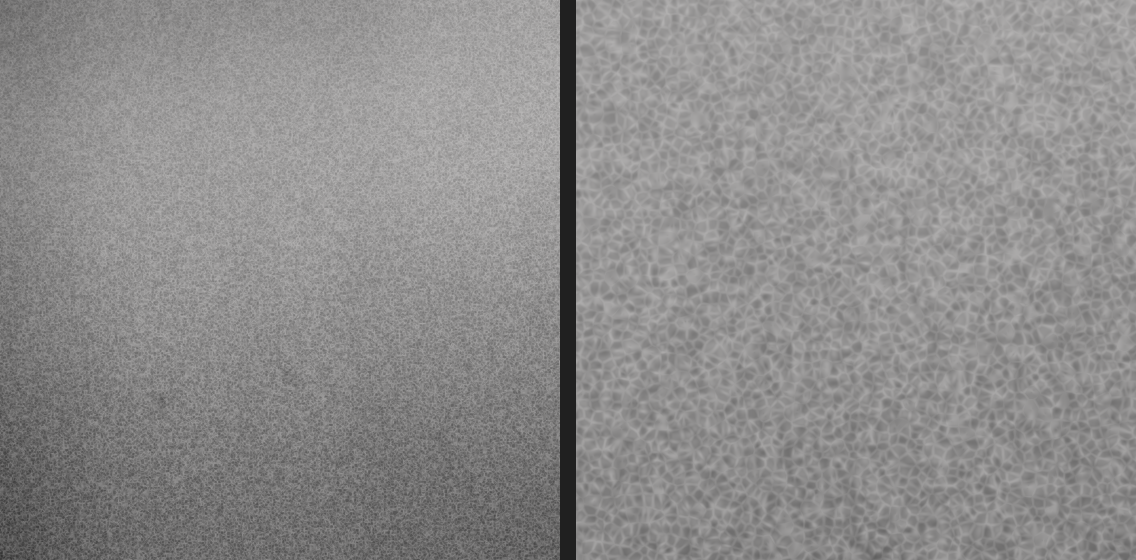
Left: the whole. Right: its middle third, enlarged.
A WebGL 2 fragment shader for this texture:

```glsl
#version 300 es
precision highp float;
// Soft grey leather with a fine pebbled grain under broad, uneven light.

uniform vec2 u_resolution;
out vec4 fragColor;

const vec3 WARM_GREY = vec3(1.006, 0.998, 0.996);
const int SMUDGE_COUNT = 4;

vec2 hash2(vec2 p) {
    vec3 q = fract(vec3(p.xyx) * vec3(0.1031, 0.1030, 0.0973));
    q += dot(q, q.yzx + 33.33);
    return fract((q.xx + q.yz) * q.zy);
}

// Smooth value noise in -1..1.
float valueNoise(vec2 p) {
    vec2 cell = floor(p);
    vec2 f = fract(p);
    f = f * f * (3.0 - 2.0 * f);
    float low = mix(hash2(cell).x, hash2(cell + vec2(1.0, 0.0)).x, f.x);
    float high = mix(hash2(cell + vec2(0.0, 1.0)).x, hash2(cell + 1.0).x, f.x);
    return 2.0 * mix(low, high, f.y) - 1.0;
}

float fbm(vec2 p) {
    float sum = 0.0;
    float gain = 0.5;
    for (int i = 0; i < 3; i++) {
        sum += gain * valueNoise(p);
        p = mat2(0.8, 0.6, -0.6, 0.8) * p * 2.03 + 17.3;
        gain *= 0.42;
    }
    return sum;
}

// Distance gap between the two nearest cell points: zero along pebble borders.
float pebbleGap(vec2 p) {
    vec2 cell = floor(p);
    vec2 f = fract(p);
    float nearest = 8.0;
    float second = 8.0;
    for (int y = -1; y <= 1; y++) {
        for (int x = -1; x <= 1; x++) {
            vec2 offset = vec2(x, y);
            float d = length(offset + hash2(cell + offset) - f);
            second = min(second, max(nearest, d));
            nearest = min(nearest, d);
        }
    }
    return second - nearest;
}

// Broad light: a bright band above the middle, falling off below and to the left.
float lighting(vec2 uv) {
    float light = mix(0.405, 0.615, smoothstep(-0.14, 0.74, uv.y));
    light -= 0.080 * smoothstep(0.78, 1.04, uv.y) * (1.0 - 0.7 * smoothstep(0.5, 1.0, uv.x));
    light -= 0.095 * pow(1.0 - smoothstep(-0.05, 0.42, uv.x), 1.5);
    light += 0.050 * smoothstep(0.4, 1.0, uv.x) * smoothstep(0.45, 0.85, uv.y);
    light -= 0.035 * smoothstep(0.6, 1.0, uv.x) * (1.0 - smoothstep(0.1, 0.5, uv.y));
    return light;
}

// Cloudy wear with faint upright streaks.
float mottling(vec2 uv) {
    return 0.024 * fbm(uv * 4.0 + 3.1) + 0.018 * fbm(uv * vec2(9.0, 2.2) + 41.0);
}

// Fine grain: pale pebble borders over irregular speckle.
float grain(vec2 uv) {
    vec2 drift = vec2(valueNoise(uv * 110.0), valueNoise(uv * 110.0 + 91.0));
    vec2 warped = uv + 0.0012 * drift;
    float border = 1.0 - smoothstep(0.0, 0.55, pebbleGap(warped * 175.0));
    float speckle = valueNoise(warped * 265.0 + 7.0);
    return 0.065 * (border - 0.47) + 0.068 * speckle;
}

// Slanted shallow creases, gathered towards the upper left.
float creases(vec2 uv) {
    vec2 along = mat2(0.82, 0.57, -0.57, 0.82) * uv;
    float region = smoothstep(0.65, 1.0, uv.y) * (1.0 - smoothstep(0.3, 0.75, uv.x));
    return 0.018 * region * valueNoise(along * vec2(150.0, 45.0));
}

// A few small, blurred dark marks.
float smudges(vec2 uv) {
    float mark = 0.0;
    for (int i = 0; i < SMUDGE_COUNT; i++) {
        vec2 seed = vec2(float(i) * 7.0 + 2.0, 19.0);
        vec2 centre = mix(vec2(0.08, 0.15), vec2(0.75, 0.6), hash2(seed));
        float radius = mix(0.008, 0.016, hash2(seed + 5.0).x);
        vec2 d = (uv - centre) / radius;
        mark += exp(-dot(d, d)) * (0.7 + 0.5 * valueNoise(uv * 90.0));
    }
    return 0.055 * mark;
}

void main() {
    vec2 uv = gl_FragCoord.xy / u_resolution;
    vec2 surface = gl_FragCoord.xy / min(u_resolution.x, u_resolution.y);

    float grainStrength = mix(1.15, 0.70, smoothstep(0.1, 0.95, uv.y));
    float tone = lighting(uv) + mottling(surface) + creases(surface);
    tone += grainStrength * grain(surface) - smudges(uv);

    fragColor = vec4(clamp(tone * WARM_GREY, 0.0, 1.0), 1.0);
}
```
